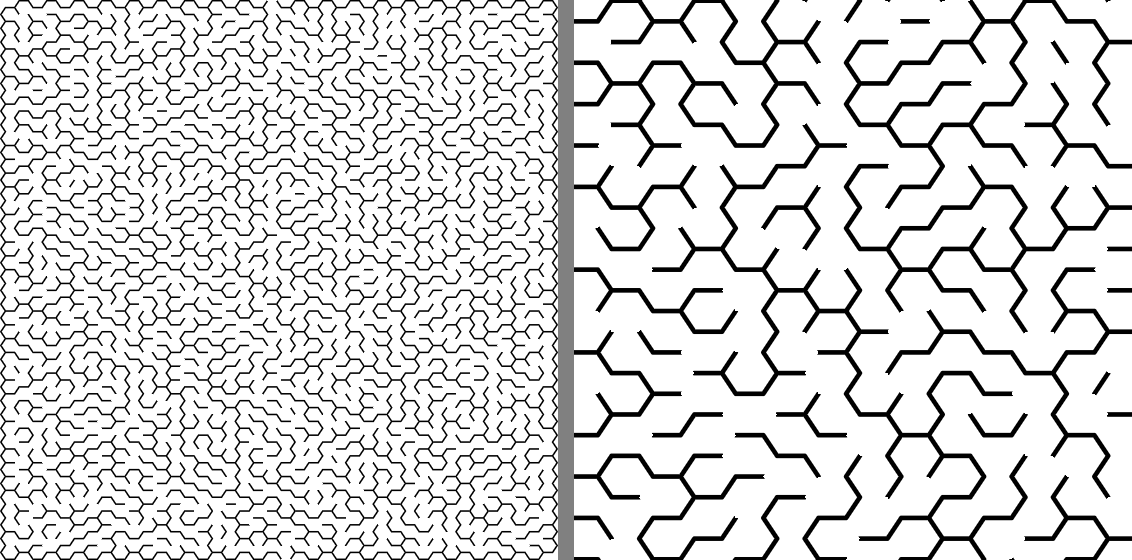
Left: the whole. Right: its middle third, enlarged.
Reproduce this pattern procedurally as a Shadertoy shader.

```glsl
// Hexagonal maze of 40 by 40 cells drawn as thin black walls on white.
// Each edge has a hashed weight; a cell opens its lightest edges, and
// the nearest cell's six edges are drawn by distance to a segment.

const int CELLS = 40;

// Axial steps to the six neighbours, clockwise from the top
const ivec2 STEP[6] = ivec2[6](ivec2(0, 1), ivec2(1, 0), ivec2(1, -1),
                               ivec2(0, -1), ivec2(-1, 0), ivec2(-1, 1));

// Integer hash of a grid position, 0 to 1
float hash(ivec2 p) {
    uint h = uint(p.x + 512) * 1597334677u ^ uint(p.y + 512) * 3812015801u;
    h = (h ^ (h >> 16)) * 2146121005u;
    h = (h ^ (h >> 15)) * 2221713035u;
    return float((h ^ (h >> 16)) >> 8) / 16777216.0;
}

bool inside(ivec2 cell) {
    int row = cell.y + (cell.x >> 1);
    return cell.x >= 0 && cell.x < CELLS && row >= 0 && row < CELLS;
}

// Weight of the edge on one side of a cell; edges to the outside stay heavy
float weight(ivec2 cell, int side) {
    ivec2 next = cell + STEP[side % 6];
    return inside(cell) && inside(next) ? hash(cell + next) : 2.0;
}

// Number of edges of a cell that are lighter than w
int lighterEdges(ivec2 cell, float w) {
    int count = 0;
    for (int side = 0; side < 6; side++)
        if (weight(cell, side) < w) count++;
    return count;
}

bool isWall(ivec2 cell, int side) {
    ivec2 next = cell + STEP[side];
    bool cellIn = inside(cell), nextIn = inside(next);
    if (!cellIn && !nextIn) return false;

    // Border, with one gate at the top and one at the bottom
    if (cellIn != nextIn) {
        ivec2 middle = cell + next;
        return middle != ivec2(38, 61) && middle != ivec2(40, -21);
    }

    // The lightest edge of either cell is always open
    float w = weight(cell, side);
    int a = lighterEdges(cell, w), b = lighterEdges(next, w);
    if (min(a, b) == 0) return false;
    if (a + b > 3) return true;

    // Keep a wall at every corner: close the heaviest edge of a triple
    float right = max(weight(cell, side + 1), weight(next, side + 2));
    float left = max(weight(cell, side + 5), weight(next, side + 4));
    return w > min(left, right);
}

// Corner of a cell, clockwise from the upper left
vec2 corner(int k) {
    float angle = radians(120.0 - 60.0 * float(k));
    return vec2(0.66667, 0.57735) * vec2(cos(angle), sin(angle));
}

float segmentDistance(vec2 p, vec2 a, vec2 b) {
    vec2 ab = b - a;
    return length(p - a - ab * clamp(dot(p - a, ab) / dot(ab, ab), 0.0, 1.0));
}

void mainImage(out vec4 fragColor, in vec2 fragCoord) {
    // Units of one cell height, with a slim margin around the maze
    float pixel = 40.6 / iResolution.y;
    vec2 p = (fragCoord - 0.5 * iResolution.xy) * pixel + vec2(20.1667, 20.25);

    // Nearest cell among the two closest columns
    ivec2 cell = ivec2(0);
    vec2 local = vec2(9.0);
    for (int i = 0; i < 2; i++) {
        float column = floor(p.x - 0.66667) + float(i);
        float row = floor(p.y - 0.5 * column);
        vec2 d = p - vec2(column + 0.66667, row + 0.5 + 0.5 * column);
        if (length(d * vec2(0.866, 1.0)) < length(local * vec2(0.866, 1.0))) {
            local = d;
            cell = ivec2(column, row);
        }
    }

    // Distance to the closest standing wall
    float nearest = 1.0;
    float halfWidth = 0.056;
    for (int side = 0; side < 6; side++) {
        float d = segmentDistance(local, corner(side), corner(side + 1));
        if (d < min(nearest, halfWidth + pixel) && isWall(cell, side)) nearest = d;
    }

    float ink = clamp(0.5 + (halfWidth - nearest) / pixel, 0.0, 1.0);
    fragColor = vec4(vec3(1.0 - ink), 1.0);
}
```
